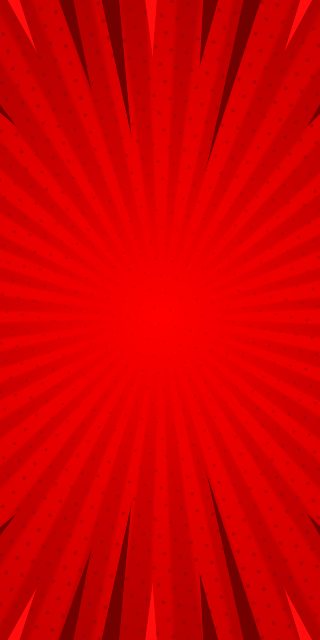
Write a WebGL 1 fragment shader that draws this background.

```glsl
precision highp float;

uniform vec2 u_resolution;

const float TAU = 6.2831853;
const vec3 DARK_SPIKE = vec3(0.46, 0.0, 0.0);
const vec3 BRIGHT_SPIKE = vec3(1.0, 0.05, 0.05);
const vec3 DOT_COLOR = vec3(0.60, 0.02, 0.03);

// Alternating angular bands, from 0 (dark) to 1 (light)
float rays(vec2 p, float count) {
  float angle = atan(p.y, p.x);
  float sway = 0.25 * sin(5.0 * angle + 0.8);
  return smoothstep(-0.4, 0.4, cos(count * angle) + sway);
}

// Coverage of a wedge narrowing from root to tip
float spike(vec2 p, vec2 root, vec2 tip, float halfWidth, float pixel) {
  vec2 axis = tip - root;
  float len = length(axis);
  vec2 dir = axis / len;
  vec2 d = p - root;
  float along = dot(d, dir) / len;
  float across = abs(d.x * dir.y - d.y * dir.x);
  float edge = across - halfWidth * (1.0 - along);
  return 1.0 - smoothstep(-0.5 * pixel, 0.5 * pixel, edge);
}

// Staggered lattice of round dots
float dots(vec2 p, float spacing, float radius, float pixel) {
  vec2 cell = p / spacing;
  cell.x += 0.5 * mod(floor(cell.y), 2.0);
  float d = length(fract(cell) - 0.5) * spacing - radius;
  return 1.0 - smoothstep(-0.7 * pixel, 0.7 * pixel, d);
}

vec2 rotate(vec2 p, float turn) {
  float c = cos(turn * TAU);
  float s = sin(turn * TAU);
  return vec2(c * p.x - s * p.y, s * p.x + c * p.y);
}

// Dark wedges, with y measured inward from the nearer end
float darkSpikes(vec2 q, float pixel) {
  float m = spike(q, vec2(0.345, 0.0), vec2(0.411, 0.428), 0.027, pixel);
  m = max(m, spike(q, vec2(0.207, 0.0), vec2(0.286, 0.286), 0.022, pixel));
  m = max(m, spike(q, vec2(0.788, 0.0), vec2(0.645, 0.523), 0.026, pixel));
  m = max(m, spike(q, vec2(0.658, 0.0), vec2(0.624, 0.208), 0.023, pixel));
  m = max(m, spike(q, vec2(0.0, 0.341), vec2(0.050, 0.393), 0.009, pixel));
  return max(m, spike(q, vec2(1.0, 0.343), vec2(0.960, 0.395), 0.009, pixel));
}

float brightSpikes(vec2 q, float pixel) {
  float m = spike(q, vec2(0.043, 0.0), vec2(0.114, 0.162), 0.017, pixel);
  m = max(m, spike(q, vec2(0.472, 0.0), vec2(0.477, 0.177), 0.018, pixel));
  return max(m, spike(q, vec2(0.956, 0.0), vec2(0.889, 0.160), 0.017, pixel));
}

void main() {
  // Canvas width is one unit
  float pixel = 1.0 / u_resolution.x;
  float height = u_resolution.y * pixel;
  vec2 p = gl_FragCoord.xy * pixel;
  vec2 fromCenter = p - vec2(0.503, 0.505 * height);
  float r = length(fromCenter);

  // Radial glow and sunburst
  float red = 1.0 - 0.31 * r + 0.07 * r * r;
  float rayStrength = 0.10 * smoothstep(0.08, 0.55, r);
  red += rayStrength * (rays(fromCenter, 36.0) - 0.5);
  vec3 color = vec3(red, 0.0, 0.0);

  // Halftone dots grow away from the center
  float dotRadius = mix(0.0035, 0.0062, smoothstep(0.1, 1.0, r));
  float dotMask = dots(rotate(fromCenter, 0.03), 0.05, dotRadius, pixel);
  color = mix(color, DOT_COLOR, dotMask * mix(0.25, 0.65, smoothstep(0.1, 0.9, r)));

  // Wedges mirrored between both ends
  vec2 q = vec2(p.x, min(p.y, height - p.y));
  color = mix(color, DARK_SPIKE, darkSpikes(q, pixel));
  color = mix(color, BRIGHT_SPIKE, brightSpikes(q, pixel));

  gl_FragColor = vec4(color, 1.0);
}
```
